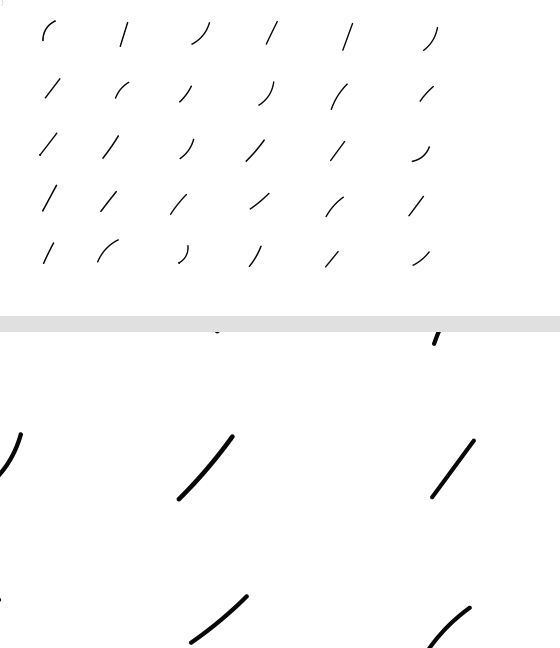
Top: the whole. Bottom: its middle third, enlarged.
Reproduce this pattern procedurally as a Shadertoy shader.

```glsl
#define COLUMNS 6
#define ROWS 5
#define HALF_LENGTH 0.039
#define LENGTH_VARIATION 0.009
#define HALF_WIDTH 0.0023
#define SLANT 0.97
#define SLANT_VARIATION 0.38
#define BEND 0.011
#define JITTER vec2(0.013, 0.009)
#define PAPER vec3(1.0)
#define INK vec3(0.03)
#define SMUDGE 0.22

// Integer hash: three values in 0..1 per cell and salt.
vec3 hash3(int column, int row, int salt) {
    uvec3 v = uvec3(column, row, salt) * 1664525u + 1013904223u;
    v.x += v.y * v.z; v.y += v.z * v.x; v.z += v.x * v.y;
    v ^= v >> 16u;
    v.x += v.y * v.z; v.y += v.z * v.x; v.z += v.x * v.y;
    return vec3(v >> 8u) / 16777216.0;
}

// Hand-spaced grid: columns widen to the right, rows drift sideways and sag.
vec2 strokeCentre(float column, float row) {
    float drift = 0.039 - row * (0.0324 - 0.0049 * row);
    float x = 0.155 + column * (0.2037 + 0.0065 * column) + drift * min(column, 1.0);
    float depth = 0.0956 + row * (0.190 - 0.0039 * row) + 0.0046 * column;
    return vec2(x, 1.0 - depth);
}

// Distance to a shallow parabolic arc lying along the x axis.
float arcDistance(vec2 p, float halfLength, float bend) {
    float along = clamp(p.x, -halfLength, halfLength);
    float t = along / halfLength;
    float slope = -2.0 * bend * t / halfLength;
    float across = (p.y - bend * (1.0 - t * t)) / sqrt(1.0 + slope * slope);
    return length(vec2(p.x - along, across));
}

// Signed distance to one pen stroke with its own slant, length and bow.
float penStroke(vec2 p, int column, int row) {
    vec3 place = hash3(column, row, 1) - 0.5;
    vec3 form = hash3(column, row, 2) * 2.0 - 1.0;
    vec3 pen = hash3(column, row, 3);

    p -= strokeCentre(float(column), float(row)) + 2.0 * place.xy * JITTER;
    float angle = SLANT + SLANT_VARIATION * 0.5 * (form.x + 2.0 * place.z);
    float halfLength = HALF_LENGTH + LENGTH_VARIATION * form.y;
    float bend = BEND * form.z * form.z * form.z;
    vec2 direction = vec2(cos(angle), sin(angle));
    vec2 local = vec2(dot(p, direction), dot(p, vec2(-direction.y, direction.x)));

    float width = HALF_WIDTH * (0.93 + 0.14 * pen.x);
    float stroke = arcDistance(local, halfLength, bend) - width;
    // Occasional blot where the pen rests at the foot.
    float blot = length(local + vec2(halfLength, 0.0)) - width * (0.8 + 0.8 * pow(pen.y, 16.0));
    return min(stroke, blot);
}

// Faint pointed curl in the top left corner.
float cornerSmudge(vec2 p, float pixel) {
    vec2 q = vec2(p.x, abs(1.0 - p.y - 0.009));
    float d = max(abs(q.x - 0.010 + 0.5 * q.y) - 0.0012, q.y - 0.009);
    return 1.0 - smoothstep(-0.5 * pixel, 0.5 * pixel, d);
}

void mainImage(out vec4 fragColor, in vec2 fragCoord) {
    vec2 p = fragCoord / iResolution.y;
    float pixel = 1.0 / iResolution.y;

    float d = 1.0;
    for (int row = 0; row < ROWS; row++) {
        for (int column = 0; column < COLUMNS; column++) {
            d = min(d, penStroke(p, column, row));
        }
    }

    float ink = 1.0 - smoothstep(-0.6 * pixel, 0.6 * pixel, d);
    vec3 colour = mix(PAPER, INK, SMUDGE * cornerSmudge(p, pixel));
    fragColor = vec4(mix(colour, INK, ink), 1.0);
}
```
